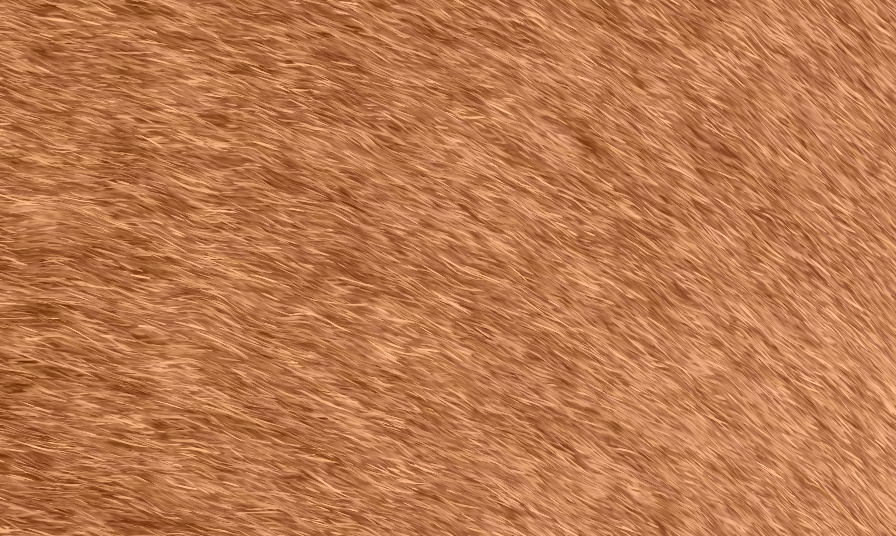
Reproduce this texture procedurally as a WebGL 2 fragment shader.

```glsl
#version 300 es
precision highp float;
// Short chestnut fur whose nap sweeps from nearly level to steeply downhill.

#define HAIR_LAYERS 14
#define CELL vec2(0.056, 0.017)
#define HAIR_WIDTH 0.0029
#define HAIR_OPACITY 0.82
#define HAIR_SPLAY 0.50
#define TONE_SPREAD 0.35
#define GLINT 0.24
#define UNDERCOAT -0.09
#define TUFT_SHADE 0.125
#define TUFT_BEND 0.012
#define MEAN_COLOR vec3(0.728, 0.466, 0.298)

uniform vec2 u_resolution;
out vec4 fragColor;

// Integer hash: three random values in 0..1 per lattice point.
vec3 hash3(vec2 cell, int seed) {
    uvec3 h = uvec3(ivec3(ivec2(cell), seed)) * 1664525u + 1013904223u;
    h.x += h.y * h.z; h.y += h.z * h.x; h.z += h.x * h.y;
    h ^= h >> 16u;
    h.x += h.y * h.z; h.y += h.z * h.x; h.z += h.x * h.y;
    return vec3(h >> 8u) / 16777216.0;
}

// Smooth value noise in -1..1.
float noise(vec2 p, int seed) {
    vec2 i = floor(p), f = fract(p);
    f = f * f * (3.0 - 2.0 * f);
    float low = mix(hash3(i, seed).x, hash3(i + vec2(1, 0), seed).x, f.x);
    float high = mix(hash3(i + vec2(0, 1), seed).x, hash3(i + 1.0, seed).x, f.x);
    return 2.0 * mix(low, high, f.y) - 1.0;
}

// Slope of the nap at a horizontal position.
float napSlope(float x) {
    return -(0.20 + 0.14 * x + 0.19 * x * x);
}

// Coordinates along (x) and across (y) the nap, with bent tufts.
vec2 napCoords(vec2 p) {
    float drop = p.x * (0.20 + p.x * (0.07 + p.x * 0.0633));
    vec2 q = vec2(p.x + 0.05 * p.x * p.x * p.x, p.y + drop);
    q.y += TUFT_BEND * 0.7 * noise(q * vec2(8.0, 13.0), 71);
    q.y += TUFT_BEND * 0.3 * noise(q * vec2(19.0, 33.0), 72);
    return q;
}

// Paints one layer of tapered, splayed hairs over a tone.
float paintHairs(float tone, float localTone, vec2 q, int layer, float squash, float px) {
    q += float(layer) * vec2(0.0237, 0.0093);
    vec2 home = floor(q / CELL);
    for (int j = -1; j <= 1; j++) {
        for (int i = -1; i <= 1; i++) {
            vec2 cell = home + vec2(i, j);
            vec3 a = hash3(cell, layer);
            vec3 b = hash3(cell, layer + 100);
            vec2 d = q - (cell + a.xy) * CELL;
            float halfLength = CELL.x * mix(0.25, 0.85, a.z * a.z);
            float along = d.x / halfLength;
            d.y -= HAIR_SPLAY * (b.x - 0.5) * d.x + 2.5 * (b.y - 0.5) * d.x * d.x;

            float taper = max(0.0, 1.0 - along * along);
            float width = HAIR_WIDTH * mix(0.6, 1.1, b.y) * taper;
            float edge = max(width, px);
            float cover = 1.0 - smoothstep(0.25 * edge, edge, abs(d.y) * squash);
            cover *= min(1.0, 1.3 * width / px);

            float shade = TONE_SPREAD * (0.7 * b.z + 0.7 * fract(a.x * 37.0) - 0.7);
            shade += GLINT * pow(b.z, 12.0) + 0.04 * along;
            tone = mix(tone, localTone + shade, cover * HAIR_OPACITY);
        }
    }
    return tone;
}

void main() {
    vec2 p = gl_FragCoord.xy / u_resolution.y;
    float px = 1.0 / u_resolution.y;
    float across = gl_FragCoord.x / u_resolution.x;
    float squash = inversesqrt(1.0 + pow(napSlope(p.x), 2.0));
    vec2 q = napCoords(p);

    // Broad light and short tufts
    float light = 0.07 * (across - 0.45) + 0.035 * noise(p * 3.1, 81);
    float tufts = 0.5 * noise(q * vec2(12.0, 30.0), 82)
                + 0.5 * noise(q * vec2(26.0, 65.0), 83);
    float localTone = light + TUFT_SHADE * mix(1.0, 0.65, across) * tufts;

    // Dark undercoat with broken strands
    float tone = localTone + UNDERCOAT;
    tone += 0.10 * noise(q * vec2(34.0, 150.0), 84);

    // Hairs, paler toward the top of the coat
    for (int layer = 0; layer < HAIR_LAYERS; layer++) {
        float lift = mix(-0.05, 0.05, float(layer) / float(HAIR_LAYERS - 1));
        tone = paintHairs(tone, localTone + lift, q, layer, squash, px);
    }

    // Fine broken sheen, then a soft shoulder on the highlights
    tone += 0.05 * noise(q * vec2(75.0, 190.0), 86);
    tone -= 0.35 * max(tone - 0.14, 0.0);
    tone = clamp(tone, -0.36, 0.28);

    // Tone to colour, with a drift between golden and rosy hair
    float rosy = 0.6 * noise(q * vec2(18.0, 60.0), 85) + 0.5 * (across - 0.5);
    vec3 color = MEAN_COLOR + tone * vec3(1.0, 1.0, 0.92);
    color += rosy * vec3(0.004, -0.004, 0.026);
    fragColor = vec4(clamp(color, 0.0, 1.0), 1.0);
}
```
